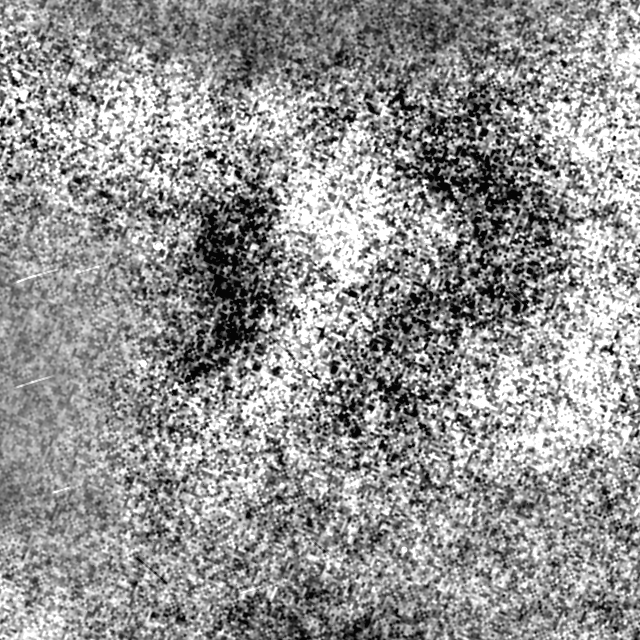
Reproduce this texture procedurally as a three.js fragment shader.

```glsl
// Worn, grimy monochrome surface: broad warped light and dark patches,
// mid-size mottling and cellular flecks, and fine grain whose strength
// varies by region, finished with a few thin scratches and pale chips.

#define BASE_TONE 0.575
#define WARP 0.20
#define GRAIN_SCALE 235.0
#define GRAIN_CALM 0.34
#define GRAIN_ROUGH 1.15
#define MOTTLE_SCALE 24.0
#define MOTTLE_AMOUNT 0.62
#define FLECK_SCALE 52.0
#define FLECK_AMOUNT 0.30
#define STREAK_AMOUNT 0.40
#define SCRATCHES 14
#define CHIPS 5

varying vec2 vUv;

float hash(vec2 p) {
  vec3 q = fract(vec3(p.xyx) * 0.1031);
  q += dot(q, q.yzx + 33.33);
  return fract((q.x + q.y) * q.z);
}

vec2 hash2(vec2 p) {
  return vec2(hash(p), hash(p + 57.3));
}

float noise(vec2 p) {
  vec2 i = floor(p), f = fract(p);
  f = f * f * (3.0 - 2.0 * f);
  vec2 e = vec2(1.0, 0.0);
  return mix(mix(hash(i), hash(i + e.xy), f.x),
             mix(hash(i + e.yx), hash(i + e.xx), f.x), f.y);
}

vec2 turn(vec2 p, float a) {
  float c = cos(a), s = sin(a);
  return vec2(c * p.x - s * p.y, s * p.x + c * p.y);
}

float fbm(vec2 p) {
  float sum = 0.0, amp = 0.53;
  for (int i = 0; i < 4; i++) {
    sum += amp * noise(p);
    p = turn(p, 0.7) * 2.03 + 19.7;
    amp *= 0.5;
  }
  return sum;
}

// Cellular flecks: soft dots of random size, many cells left nearly empty
float flecks(vec2 p) {
  vec2 cell = floor(p);
  float cover = 0.0;
  for (int y = -1; y <= 1; y++) {
    for (int x = -1; x <= 1; x++) {
      vec2 id = cell + vec2(float(x), float(y));
      float radius = 0.65 * pow(hash(id + 11.0), 2.0);
      float d = length(p - id - hash2(id));
      cover = max(cover, 1.0 - smoothstep(radius * 0.5, radius + 0.05, d));
    }
  }
  return cover;
}

// Soft elliptical patch, 1 in the middle and 0 outside
float patchAt(vec2 p, vec2 center, vec2 radius) {
  return 1.0 - smoothstep(0.3, 1.35, length((p - center) / radius));
}

float lightPatches(vec2 p) {
  return 0.36 * patchAt(p, vec2(0.55, 0.65), vec2(0.11, 0.16))
       + 0.26 * patchAt(p, vec2(0.22, 0.80), vec2(0.17, 0.13))
       + 0.30 * patchAt(p, vec2(0.98, 0.77), vec2(0.12, 0.20))
       + 0.26 * patchAt(p, vec2(0.91, 0.43), vec2(0.17, 0.18))
       + 0.20 * patchAt(p, vec2(0.43, 0.43), vec2(0.13, 0.11))
       + 0.24 * patchAt(p, vec2(0.05, 0.01), vec2(0.09, 0.06));
}

float darkPatches(vec2 p) {
  return 0.42 * patchAt(turn(p - vec2(0.36, 0.57), 0.42), vec2(0.0), vec2(0.08, 0.18))
       + 0.36 * patchAt(p, vec2(0.69, 0.77), vec2(0.11, 0.11))
       + 0.36 * patchAt(p, vec2(0.81, 0.62), vec2(0.09, 0.16))
       + 0.16 * patchAt(p, vec2(0.63, 0.44), vec2(0.14, 0.14))
       + 0.26 * patchAt(p, vec2(0.50, 0.03), vec2(0.18, 0.07))
       + 0.22 * patchAt(p, vec2(0.00, 0.25), vec2(0.06, 0.17))
       + 0.16 * patchAt(p, vec2(0.55, 0.98), vec2(0.40, 0.08));
}

// Thin scratches in two slanted directions, light (+) or dark (-)
float scratches(vec2 p) {
  float sum = 0.0;
  for (int i = 0; i < SCRATCHES; i++) {
    vec2 id = vec2(float(i) * 3.7, 8.0), r = hash2(id + 40.0);
    vec2 d = p - hash2(id) * vec2(1.0, 0.6);
    d = turn(d, r.x < 0.5 ? 0.7 : -0.3);
    d.y += 4.0 * d.x * d.x * (r.y - 0.5);
    float len = 0.012 + 0.045 * r.y;
    float line = 1.0 - smoothstep(0.0007, 0.0026, abs(d.y));
    sum += line * (1.0 - smoothstep(len * 0.6, len, abs(d.x))) * (r.x < 0.3 ? -0.28 : 0.3);
  }
  return sum;
}

float chips(vec2 p) {
  float cover = 0.0;
  for (int i = 0; i < CHIPS; i++) {
    vec2 id = vec2(float(i) * 5.3, 91.0);
    float radius = 0.004 + 0.006 * hash(id + 3.0);
    cover = max(cover, 1.0 - smoothstep(radius * 0.75, radius * 1.2, length(p - hash2(id))));
  }
  return cover;
}

void main() {
  // Broad tone on a warped plane
  vec2 bend = vec2(fbm(vUv * 6.0), fbm(vUv * 6.0 + 31.0)) - 0.5;
  vec2 p = vUv + WARP * bend;
  float dark = darkPatches(p);
  float tone = BASE_TONE + lightPatches(p) - dark;

  // Regional roughness: calm at lower left and along the top
  float calm = max(patchAt(p, vec2(0.04, 0.36), vec2(0.22, 0.36)),
                   0.8 * patchAt(p, vec2(0.45, 1.02), vec2(0.70, 0.13)));
  calm = max(calm, 0.5 * (1.0 - smoothstep(0.15, 0.42, p.y)));
  float rough = (1.0 - calm) * (0.6 + 0.8 * fbm(vUv * 9.0 + 5.0));

  // Mottling, flecks and upright streaks
  tone += MOTTLE_AMOUNT * (0.4 + 0.6 * rough) * (fbm(vUv * MOTTLE_SCALE) - 0.5);
  tone -= FLECK_AMOUNT * rough * (flecks(vUv * FLECK_SCALE + 2.0 * bend) - 0.2);
  tone += STREAK_AMOUNT * (0.3 + dark) * (noise(vUv * vec2(150.0, 48.0)) - 0.5);

  // Fine grain in two rotated layers
  float grain = noise(turn(vUv, 0.4) * GRAIN_SCALE) - 0.5;
  grain += 0.5 * (noise(turn(vUv, 1.1) * GRAIN_SCALE * 0.52 + 70.0) - 0.5);
  tone += grain * mix(GRAIN_CALM, GRAIN_ROUGH, clamp(rough, 0.0, 1.0));

  tone += scratches(vUv) + 0.55 * chips(vUv);
  gl_FragColor = vec4(vec3(clamp(tone, 0.02, 1.0)), 1.0);
}
```
